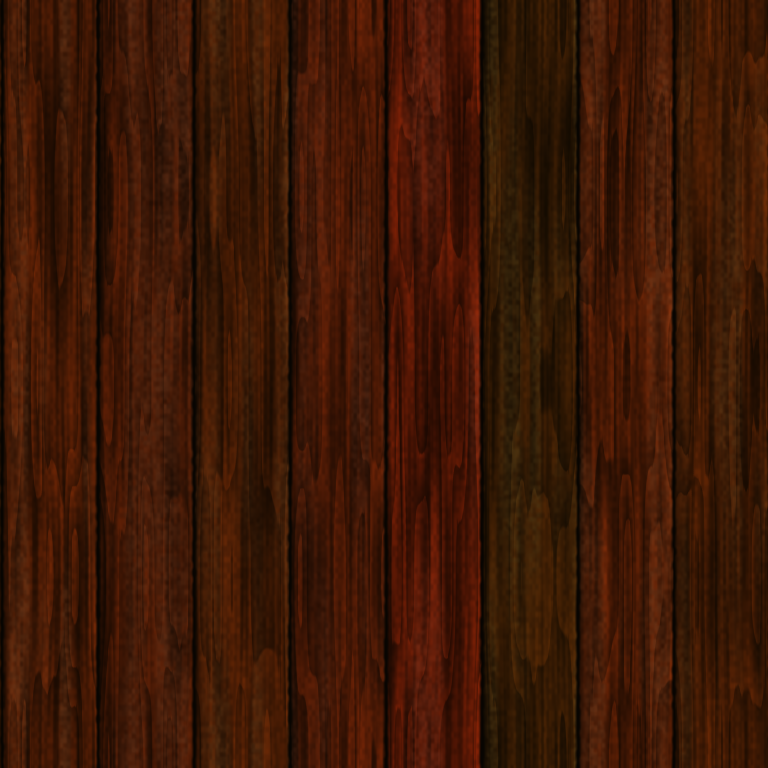
Reproduce this texture procedurally as a WebGL 2 fragment shader.

```glsl
#version 300 es
precision highp float;
// Eight upright stained wood planks with lens-shaped grain, worn streaks and dark seams.
uniform vec2 u_resolution;
out vec4 fragColor;

const float PLANKS = 8.0;
const float SEAM_OFFSET = 0.022;
const vec3 DARK_STAIN = vec3(0.105, 0.042, 0.006);
const vec3 EMBER = vec3(0.42, 0.142, 0.022);
const vec3 WORN = vec3(0.36, 0.185, 0.085);
const vec3 SEAM = vec3(0.03, 0.02, 0.006);

// Stain of each plank, from left to right
const vec3 TINTS[8] = vec3[8](
  vec3(1.04, 1.04, 1.0), vec3(0.95, 0.91, 0.95),
  vec3(0.91, 1.0, 0.85), vec3(0.96, 0.90, 1.05),
  vec3(1.16, 0.87, 1.0), vec3(0.79, 1.09, 0.8),
  vec3(1.05, 1.02, 1.0), vec3(0.91, 1.02, 0.8));

float hash(vec2 p) {
  vec3 q = fract(p.xyx * 0.1031);
  q += dot(q, q.yzx + 33.33);
  return fract((q.x + q.y) * q.z);
}

// Smooth noise over cells; uv.y in 0..1 wraps after the given number of rows
float noise(vec2 uv, float columns, float rows, float seed) {
  vec2 p = uv * vec2(columns, rows);
  vec2 cell = floor(p);
  vec2 f = p - cell;
  f = f * f * f * (f * (f * 6.0 - 15.0) + 10.0);
  float low = mod(cell.y, rows);
  float high = mod(cell.y + 1.0, rows);
  float x = cell.x + seed * 37.0 + 11.0;
  float bottom = mix(hash(vec2(x, low)), hash(vec2(x + 1.0, low)), f.x);
  float top = mix(hash(vec2(x, high)), hash(vec2(x + 1.0, high)), f.x);
  return mix(bottom, top, f.y);
}

// Nested long contours: pale just inside each edge, fading to dark
float lensGrain(vec2 uv, float seed) {
  float field = noise(uv, 8.0, 4.0, seed + 3.0);
  field += 0.16 * noise(uv, 17.0, 4.0, seed + 21.0);
  float rings = field * 3.1;
  float t = fract(rings);
  float blur = clamp(1.5 * fwidth(rings), 0.06, 0.8);
  return (1.0 - t) * smoothstep(0.0, blur, t);
}

// Long thin fibres running up the plank
float fibres(vec2 uv, float seed) {
  return 0.55 * noise(uv, 15.0, 4.0, seed + 40.0)
       + 0.45 * noise(uv, 34.0, 7.0, seed + 60.0);
}

// Pale mottled streaks where the stain has rubbed off
float wear(vec2 uv, float seed) {
  float streak = noise(uv, 9.0, 2.0, seed + 80.0);
  float patches = noise(uv, 2.0, 6.0, seed + 95.0);
  float mottle = 0.65 * noise(uv, 24.0, 170.0, seed + 110.0)
               + 0.35 * noise(uv, 14.0, 75.0, seed + 130.0);
  float cover = smoothstep(0.3, 0.8, 0.7 * streak + 0.3 * patches);
  return cover * (0.1 + 1.3 * mottle);
}

// 0 in the gap between planks, 1 on the plank face
float plankFace(float across, float y, float seed) {
  float ragged = 0.012 * noise(vec2(across, y), 1.0, 110.0, seed + 150.0);
  float edge = min(across, 1.0 - across) - ragged;
  float aa = 0.5 * PLANKS / u_resolution.x;
  float gap = smoothstep(-aa, 0.027 + aa, edge);
  float shade = mix(0.6, 1.0, smoothstep(0.0, 0.1, across));
  return gap * shade;
}

void main() {
  vec2 uv = gl_FragCoord.xy / u_resolution;
  float x = uv.x * PLANKS - SEAM_OFFSET;
  float plank = mod(floor(x), PLANKS);
  float across = fract(x);

  // Bend the grain gently along the plank
  float bend = noise(vec2(across, uv.y), 2.0, 4.0, plank + 170.0) - 0.5;
  vec2 grainUv = vec2(across + 0.04 * bend, uv.y);

  float lens = lensGrain(grainUv, plank);
  float fibre = fibres(grainUv, plank);
  float broad = noise(grainUv, 3.0, 5.0, plank + 190.0);
  float tone = 0.27 * lens + 0.55 * fibre + 0.2 * broad;
  tone = smoothstep(0.1, 0.96, tone);

  vec3 color = mix(DARK_STAIN, EMBER, tone);
  float rubbed = wear(grainUv, plank) * (0.4 + 0.3 * lens);
  color = mix(color, WORN, clamp(rubbed, 0.0, 0.7));
  color *= TINTS[int(plank)];

  // Fine pores and a lit right-hand edge
  color *= 0.85 + 0.25 * noise(grainUv, 30.0, 140.0, plank + 210.0);
  color *= 1.0 + 0.2 * smoothstep(0.9, 0.96, across);

  color = mix(SEAM, color, plankFace(across, uv.y, plank));
  fragColor = vec4(color, 1.0);
}
```
